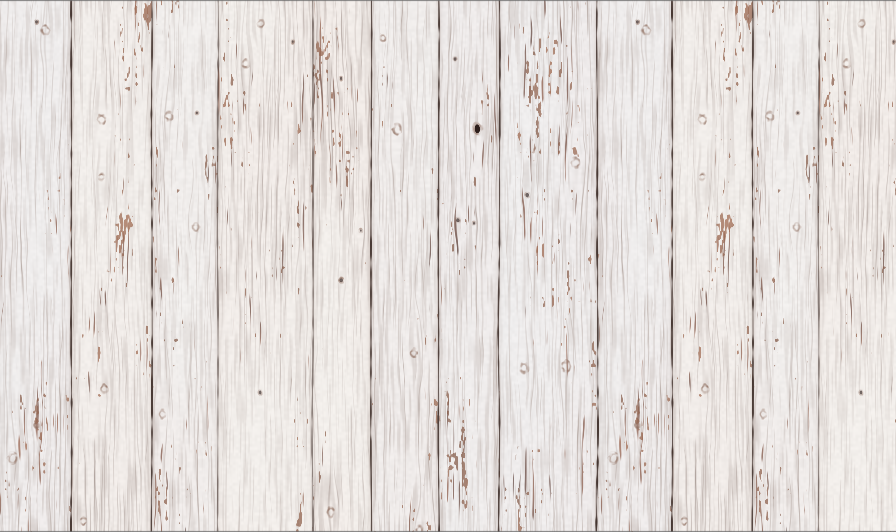
This texture is drawn by a WebGL 1 fragment shader. Its source:

```glsl
precision highp float;
uniform vec2 u_resolution;

const float TILE = 0.6706;
const float HEIGHT = 0.594;

float hash(vec2 p) {
  vec3 q = fract(vec3(p.xyx) * 0.1031);
  q += dot(q, q.yzx + 33.33);
  return fract((q.x + q.y) * q.z);
}

float noise(vec2 p) {
  vec2 i = floor(p), f = fract(p);
  f *= f * (3.0 - 2.0 * f);
  return mix(mix(hash(i), hash(i + vec2(1, 0)), f.x),
             mix(hash(i + vec2(0, 1)), hash(i + 1.0), f.x), f.y);
}

// Left edge of plank i; eight uneven planks fill one tile
float plankEdge(float i) {
  if (i > 7.5) return TILE;
  vec4 edges = i < 3.5 ? vec4(0.0, 0.0833, 0.173, 0.2474)
                       : vec4(0.353, 0.418, 0.4935, 0.561);
  return dot(edges, vec4(equal(vec4(mod(i, 4.0)), vec4(0, 1, 2, 3))));
}

// Crisp wandering lines, one per column, broken up along their length
float hairlines(vec2 q, float columns, float breaks, float wear, float width, float px) {
  float u = q.x * columns, column = floor(u);
  float center = 0.2 + 0.6 * noise(vec2(column * 7.1, q.y * 22.0));
  float presence = noise(vec2(column * 3.7 + 50.0, q.y * breaks)) + wear;
  float w = width * smoothstep(0.5, 0.8, presence);
  float d = abs(fract(u) - center) / columns;
  float line = 1.0 - smoothstep(w - 0.5 * px, w + 0.5 * px, d);
  return line * smoothstep(0.5, 0.6, presence);
}

void main() {
  vec2 p = gl_FragCoord.xy / u_resolution * vec2(1.0, HEIGHT);
  float px = 1.0 / u_resolution.x;
  p.x = mod(p.x + 0.004, TILE);

  // Find the plank and the dark seams beside it
  float id = 0.0, gap = 0.0, shade = 0.0;
  for (int n = 0; n < 9; n++) {
    float i = float(n), seed = mod(i, 8.0);
    float edge = plankEdge(i) + 0.002 * (noise(vec2(p.y * 9.0, seed * 7.3)) - 0.5);
    if (n > 0 && n < 8) id += step(edge, p.x);
    float d = abs(p.x - edge);
    float rough = noise(vec2(p.y * 90.0, seed * 3.1 + 20.0));
    float depth = (seed == 3.0 || seed == 4.0 ? 0.6 : 0.95) * (0.7 + 0.3 * rough);
    float width = 0.0003 + 0.0009 * rough;
    gap = max(gap, depth * (1.0 - smoothstep(width - 0.5 * px, width + 0.5 * px, d)));
    shade = max(shade, depth * exp(-d / 0.0022));
  }
  float left = plankEdge(id), right = plankEdge(id + 1.0);

  // Knots, which also push the grain aside
  vec2 q = p;
  float ring = 0.0, core = 0.0;
  for (int n = 0; n < 4; n++) {
    vec2 seed = vec2(id * 5.0 + float(n), 11.0);
    float big = hash(seed + 40.0);
    bool hole = n == 0 && id == 6.0;
    vec2 center = vec2(mix(left, right, 0.15 + 0.7 * hash(seed)), HEIGHT * hash(seed + 20.0));
    if (hole) center = vec2(0.5366, 0.45);
    float size = hole ? 0.0052 : mix(0.0018, 0.0055, big * big);
    vec2 d = p - center;
    float r = length(d * vec2(1.0, 0.8)) / size + 0.5 * (noise(d * 300.0 + seed) - 0.5);
    float soft = px / size;
    vec2 flow = d * vec2(1.0, 0.35) / size;
    q.x -= 0.55 * d.x * exp(-dot(flow, flow) / 9.0);
    float broken = noise(d * 330.0 + seed + 9.0);
    ring = max(ring, broken * (1.0 - smoothstep(0.05, 0.25 + soft, abs(r - 0.9))));
    float dark = hole ? 1.0 : 0.65 * step(big, 0.5);
    core = max(core, dark * (1.0 - smoothstep(0.7 - 0.5 * soft, 0.7 + 0.5 * soft, r)));
  }

  // Long wavering grain, seeded for each plank
  q += id * vec2(3.7, 5.3);
  q.x += 0.006 * (noise(q * vec2(22.0, 5.0)) - 0.5);
  q.x += 0.0012 * (noise(q * vec2(60.0, 50.0)) - 0.5);
  float stain = noise(q * vec2(18.0, 6.0) + 31.0);
  float patches = noise(q * vec2(32.0, 8.0) + 7.0);
  float fine = noise(q * vec2(480.0, 28.0));
  float grain = 0.42 * smoothstep(0.4, 0.95, fine);
  grain += 0.55 * hairlines(q, 185.0, 16.0, 0.3 * stain - 0.12, 0.0006, px);
  grain += 0.45 * hairlines(q + 9.0, 118.0, 9.0, 0.1 - 0.2 * stain, 0.0006, px);

  // Whitewash with faint warm and cool planks
  vec3 paint = vec3(0.945, 0.937, 0.93);
  paint += 0.014 * (hash(vec2(id, 8.0)) - 0.5) * vec3(1.0, 0.2, -1.0);
  paint += vec3(-0.004, -0.016, -0.016) * stain;
  paint += 0.03 * (noise(q * vec2(300.0, 300.0)) - 0.5);
  vec3 color = mix(paint, vec3(0.74, 0.695, 0.675), grain * (0.55 + 0.6 * stain));

  // Thin dark cracks, gathered in worn bands
  float crack = hairlines(q + 4.0, 150.0, 32.0, 0.8 * patches - 0.72, 0.0009, px);
  vec3 bare = mix(vec3(0.4, 0.31, 0.29), vec3(0.64, 0.44, 0.36), noise(q * vec2(60.0, 20.0)));
  color = mix(color, bare, 0.8 * crack);

  // Narrow ragged flakes of rusty bare wood
  float flake = noise(q * vec2(270.0, 42.0) + 13.0);
  float ragged = noise(q * vec2(480.0, 210.0) + 17.0);
  float chip = smoothstep(0.745, 0.785, 0.41 * flake + 0.35 * patches + 0.24 * ragged);
  color = mix(color, mix(bare, vec3(0.66, 0.43, 0.3), 0.4), 0.75 * chip);

  // Knots, seams and the thin top and bottom border
  color = mix(color, vec3(0.55, 0.42, 0.36), 0.8 * ring);
  color = mix(color, vec3(0.18, 0.12, 0.11), core);
  color = mix(color, vec3(0.54, 0.45, 0.41), 0.35 * shade);
  color = mix(color, vec3(0.24, 0.18, 0.16), gap);
  float border = min(p.y, HEIGHT - p.y);
  color = mix(color, vec3(0.42), 0.75 * (1.0 - smoothstep(0.0008, 0.0008 + px, border)));
  gl_FragColor = vec4(color, 1.0);
}
```
